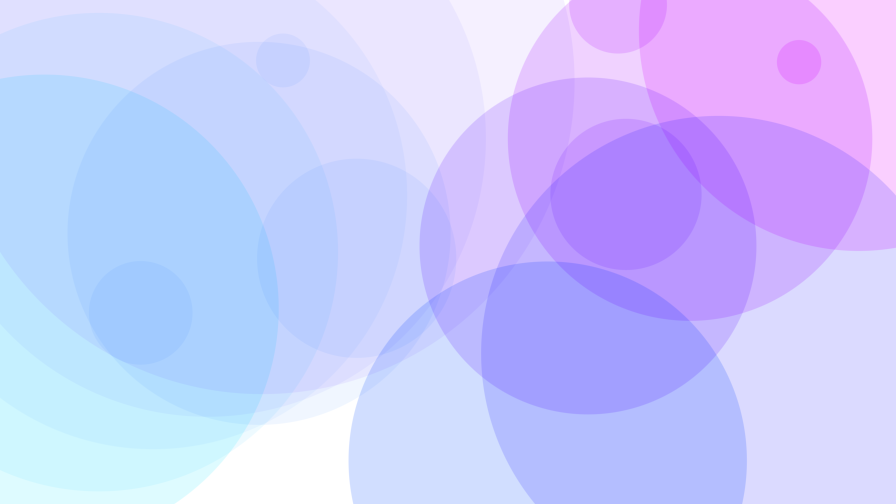
Write a WebGL 1 fragment shader that draws this background.

```glsl
precision highp float;
// Overlapping translucent discs on white, tinted from cyan through violet to pink.
// Each disc multiplies the colour below it, like a sheet of coloured film;
// four loops place a fan, a zigzag and two small spirals of discs.

uniform vec2 u_resolution;

// Multiplies color by tint inside a disc with a one pixel soft edge.
void filterDisc(inout vec3 color, vec2 p, vec2 center, float radius, vec3 tint) {
    float pixel = 1.0 / u_resolution.y;
    float edge = length(p - center) - radius;
    float coverage = 1.0 - smoothstep(-0.75 * pixel, 0.75 * pixel, edge);
    color *= mix(vec3(1.0), tint, coverage);
}

vec2 polar(float angle) {
    return vec2(cos(angle), sin(angle));
}

void main() {
    // Canvas height is 1; the layout spans a width of 16/9.
    vec2 p = gl_FragCoord.xy / u_resolution;
    p.x *= 16.0 / 9.0;
    vec3 color = vec3(1.0);

    // Left: a fan of wide discs, from cyan below to pale lilac above.
    for (int i = 0; i < 5; i++) {
        float t = float(i) / 4.0;
        vec2 center = mix(vec2(0.088, 0.387), vec2(0.52, 0.838), t);
        float cyan = pow(1.0 - t, 4.0);
        vec3 tint = vec3(0.96 - 0.09 * cyan, 0.985 - 0.045 * t * t, 1.0);
        filterDisc(color, p, center, 0.465 + 0.155 * t * t, tint);
    }

    // Right: a rising zigzag of discs, from blue to pink.
    for (int i = 0; i < 5; i++) {
        float n = float(i);
        float sway = cos(2.1 * n - 1.8);
        vec2 center = vec2(1.134 + 0.093 * n + 0.208 * sway, 0.086 + 0.213 * n);
        float radius = 0.412 + 0.074 * sway - 0.0116 * n;
        vec3 tint = mix(vec3(0.82, 0.87, 1.0), vec3(0.98, 0.81, 1.0), n / 4.0);
        filterDisc(color, p, center, radius, tint);
    }

    // Left accents: blue discs shrinking along a spiral.
    for (int i = 0; i < 4; i++) {
        float n = float(i);
        vec2 center = vec2(0.514, 0.537) + 0.2 * sqrt(n) * polar(2.05 - 2.3 * n);
        filterDisc(color, p, center, 0.38 * pow(0.52, n), vec3(0.94, 0.965, 1.0));
    }

    // Right accents: small discs around a ring, from violet to pink.
    for (int i = 0; i < 3; i++) {
        float n = float(i);
        vec2 center = vec2(1.366, 0.808) + 0.23 * polar(-2.14 - 1.92 * n);
        vec3 tint = mix(vec3(0.93, 0.86, 1.0), vec3(0.98, 0.81, 1.0), n / 2.0);
        filterDisc(color, p, center, 0.15 - 0.053 * n, tint);
    }

    gl_FragColor = vec4(color, 1.0);
}
```
